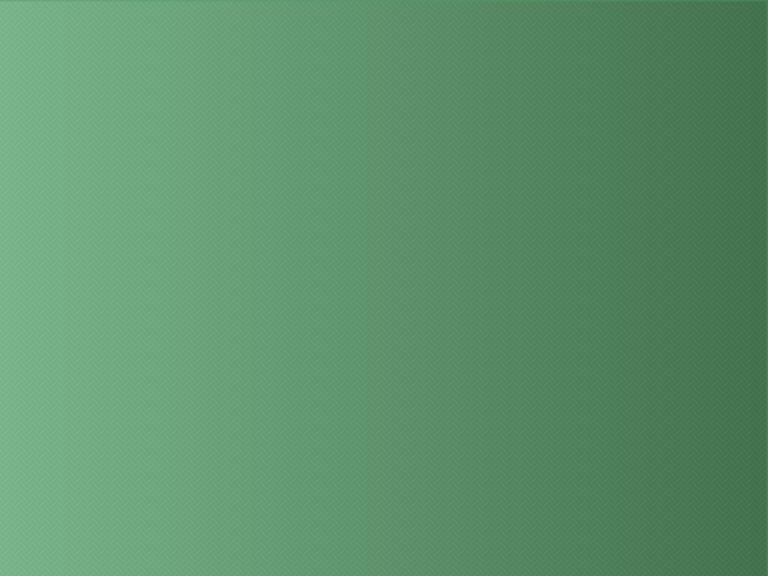
Give the GLSL for this background, as a WebGL 1 fragment shader.

```glsl
precision highp float;

uniform vec2 u_resolution;

// Diagonal basket weave: stripe direction alternates between checker cells
float weave(vec2 p) {
    vec2 diagonal = vec2(p.x + p.y, p.x - p.y);
    vec2 wave = sin(3.14159 * diagonal);
    float direction = smoothstep(-0.15, 0.15, wave.x * wave.y);
    vec2 stripes = cos(12.56637 * diagonal);
    return mix(stripes.x, stripes.y, direction);
}

void main() {
    vec2 uv = gl_FragCoord.xy / u_resolution;
    vec2 p = gl_FragCoord.xy / u_resolution.y;

    // Horizontal green gradient
    vec3 lightGreen = vec3(0.475, 0.705, 0.54);
    vec3 darkGreen = vec3(0.26, 0.445, 0.305);
    vec3 color = mix(lightGreen, darkGreen, uv.x);

    // Faint woven texture
    color += 0.012 * weave(p * 48.0);

    // Thin brighter rim along the top and right
    float pixel = 1.0 / u_resolution.y;
    float edge = min(1.0 - p.y, u_resolution.x / u_resolution.y - p.x);
    float rim = 1.0 - smoothstep(0.0026 - 0.5 * pixel, 0.0026 + 0.5 * pixel, edge);
    color = mix(color, vec3(0.33, 0.6, 0.4), 0.4 * rim);

    gl_FragColor = vec4(color, 1.0);
}
```
